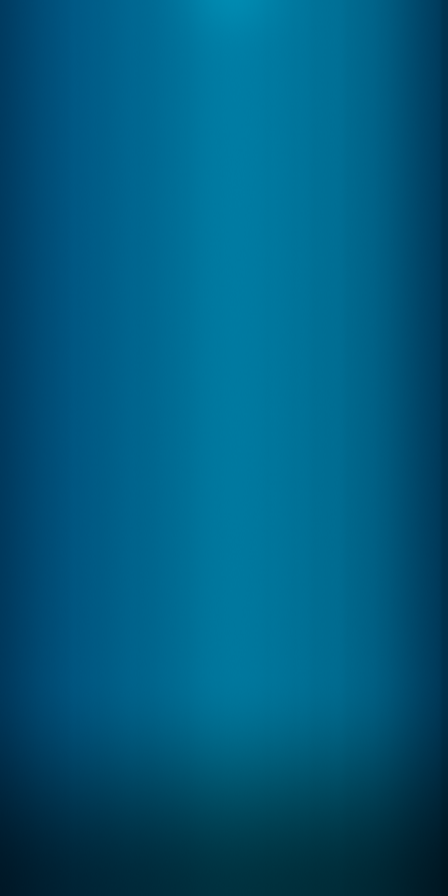
Give the GLSL for this background, as a WebGL 1 fragment shader.

```glsl
precision highp float;

uniform vec2 u_resolution;

float hash(float n) {
  return fract(sin(n * 127.1) * 43758.5453);
}

float noise(float x) {
  float cell = floor(x);
  return mix(hash(cell), hash(cell + 1.0), smoothstep(0.0, 1.0, x - cell));
}

// Horizontal sweep from dark sides to a bright central column
vec3 columnColor(float x) {
  vec3 color = mix(vec3(0.0, 0.21, 0.35), vec3(0.0, 0.335, 0.505), smoothstep(-0.06, 0.19, x));
  color = mix(color, vec3(0.0, 0.395, 0.555), smoothstep(0.12, 0.33, x));
  color = mix(color, vec3(0.0, 0.475, 0.625), smoothstep(0.28, 0.52, x));
  color = mix(color, vec3(0.0, 0.425, 0.57), smoothstep(0.52, 0.78, x));
  color = mix(color, vec3(0.0, 0.335, 0.475), smoothstep(0.73, 0.92, x));
  return mix(color, vec3(0.0, 0.21, 0.335), smoothstep(0.85, 1.02, x));
}

void main() {
  vec2 uv = gl_FragCoord.xy / u_resolution;
  vec3 color = columnColor(uv.x);

  // Fine vertical streaks
  float streaks = 0.6 * noise(uv.x * 24.0) + 0.4 * noise(uv.x * 67.0 + 9.0) - 0.5;
  color *= 1.0 + 0.035 * streaks;

  // Gentle lift toward the top
  color *= mix(0.97, 1.03, uv.y);

  // Glow entering at the top centre
  vec2 toGlow = (uv - vec2(0.515, 1.01)) / vec2(0.11, 0.045);
  color += vec3(0.0, 0.055, 0.05) * exp(-dot(toGlow, toGlow));

  // Shadow rising from the bottom, cooler on the left
  float shade = mix(0.42, 1.0, smoothstep(0.0, 0.25, uv.y));
  color *= shade;
  color.b *= 1.0 - 0.08 * (1.0 - shade) * smoothstep(0.2, 0.7, uv.x);

  // Thin dark rim on the right
  color *= 1.0 - 0.12 * smoothstep(0.98, 0.99, uv.x);

  // Dither against banding
  color += (hash(dot(floor(uv * 512.0), vec2(0.137, 0.713))) - 0.5) / 255.0;
  gl_FragColor = vec4(clamp(color, 0.0, 1.0), 1.0);
}
```
